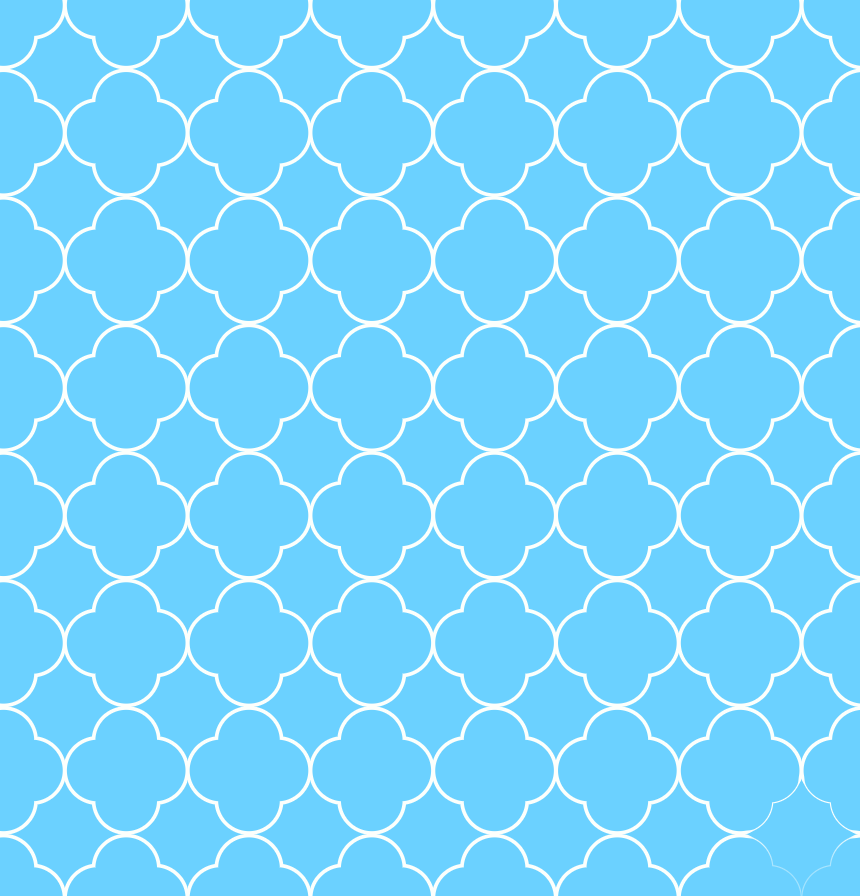
Write a Shadertoy shader that draws this pattern.

```glsl
#define CELL vec2(0.13704, 0.14236)     // repeat size, in canvas heights
#define ORIGIN vec2(0.0038, -0.0023)    // centre of the lower left quatrefoil
#define LOBE_OFFSET vec2(0.0318, 0.0333)
#define LOBE_RADIUS 0.03646
#define LINE_WIDTH 0.0041
#define WORN_WIDTH 0.0013
#define WORN_CELL vec2(6.5, 0.5)        // diamond with the faded outline
#define BLUE vec3(0.42, 0.82, 1.0)
#define WHITE vec3(0.99, 1.0, 0.99)

// Union of four circles, folded into one quadrant
float quatrefoil(vec2 p) {
    p = abs(p);
    float side = length(p - vec2(LOBE_OFFSET.x, 0.0));
    float top = length(p - vec2(0.0, LOBE_OFFSET.y));
    return min(side, top) - LOBE_RADIUS;
}

// Wear inside one diamond: x = amount, y = how far it has faded
vec2 wear(vec2 grid) {
    vec2 s = grid - WORN_CELL;
    float inside = 1.0 - smoothstep(0.52, 0.55, abs(s.x) + abs(s.y));
    float clearOfJoints = 1.0 - smoothstep(0.38, 0.46, max(abs(s.x), s.y));
    float fade = 1.0 - smoothstep(-0.3, 0.1, s.y);
    return vec2(inside * clearOfJoints, fade);
}

void mainImage(out vec4 fragColor, in vec2 fragCoord) {
    float pixel = 1.0 / iResolution.y;
    vec2 grid = (fragCoord * pixel - ORIGIN) / CELL;

    // Nearest quatrefoil in the lattice
    vec2 local = (fract(grid + 0.5) - 0.5) * CELL;
    float edge = abs(quatrefoil(local));

    // Outline, thinned and faded where worn
    vec2 worn = wear(grid);
    float width = mix(LINE_WIDTH, WORN_WIDTH, worn.x);
    float opacity = 1.0 - 0.6 * worn.x * worn.y;
    float line = clamp((0.5 * width - edge) / pixel + 0.5, 0.0, 1.0);

    fragColor = vec4(mix(BLUE, WHITE, line * opacity), 1.0);
}
```
